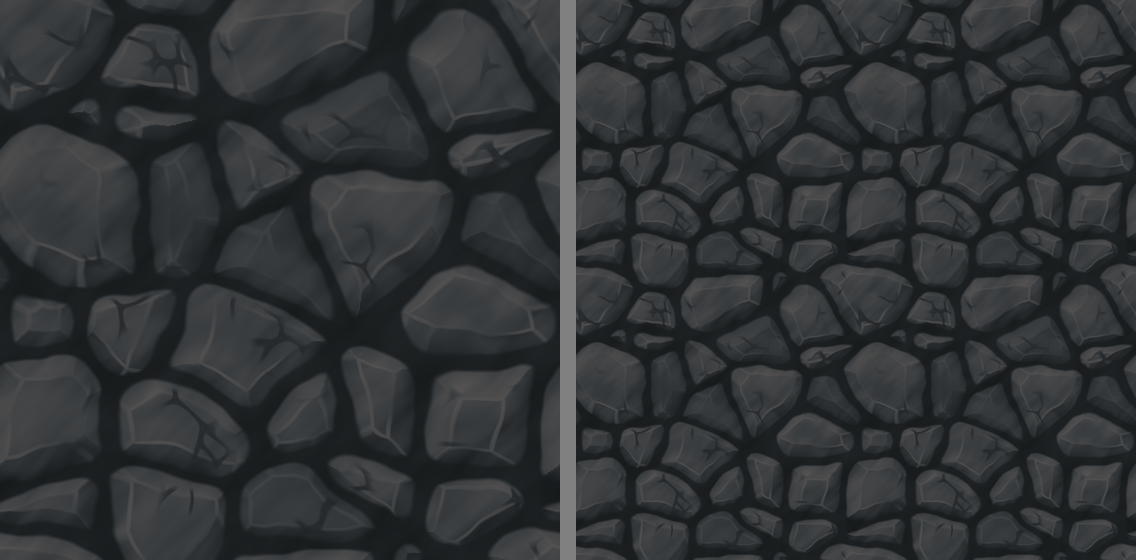
Left: one tile. Right: repeated 2 by 2.
Write a WebGL 2 fragment shader that draws this texture.

```glsl
#version 300 es
precision highp float;

uniform vec2 u_resolution;
out vec4 fragColor;

struct Stone {
    vec2 id;        // wrapped cell of the stone
    vec2 offset;    // position relative to its centre
    vec2 facing;    // outward direction of the nearest facet
    float edge;     // rounded distance to the outline
    float rise;     // 0 at the outline, 1 at the rim of the top face
    float bevel;    // width of the nearest facet
    float crease;   // distance to the fold between two facets
};

vec2 hash2(vec2 c) {
    vec3 q = fract(c.xyx * vec3(0.1031, 0.1030, 0.0973));
    q += dot(q, q.yzx + 33.33);
    return fract((q.xx + q.yz) * q.zy);
}

vec2 gradientAt(vec2 cell, vec2 period) {
    float angle = 6.2832 * hash2(mod(cell, period) + period * 1.7).x;
    return vec2(cos(angle), sin(angle));
}

// Gradient noise that wraps over the unit square.
float noise(vec2 uv, vec2 period) {
    vec2 p = uv * period;
    vec2 i = floor(p), f = p - i;
    vec2 u = f * f * f * (f * (f * 6.0 - 15.0) + 10.0);
    vec2 x = vec2(1, 0), y = vec2(0, 1);
    float low = mix(dot(gradientAt(i, period), f), dot(gradientAt(i + x, period), f - x), u.x);
    float high = mix(dot(gradientAt(i + y, period), f - y), dot(gradientAt(i + 1.0, period), f - 1.0), u.x);
    return mix(low, high, u.y);
}

// Jittered centre in xy, weight in z: heavy cells push their neighbours back.
vec3 seedPoint(vec2 cell, vec2 grid) {
    vec2 id = mod(cell, grid);
    float w = hash2(id + 71.0 + grid).x;
    return vec3(cell + 0.5 + (hash2(id + grid * 3.0) - 0.5) * 0.8, w * w * 0.75);
}

float power(vec2 p, vec3 seed) {
    vec2 d = p - seed.xy;
    return dot(d, d) - seed.z;
}

Stone findStone(vec2 p, vec2 grid) {
    vec2 base = floor(p), cell = base;
    float best = 1e3;
    for (int k = 0; k < 25; k++) {
        vec2 c = base + vec2(k % 5 - 2, k / 5 - 2);
        float d = power(p, seedPoint(c, grid));
        if (d < best) { best = d; cell = c; }
    }
    vec3 centre = seedPoint(cell, grid);
    vec2 id = mod(cell, grid);
    Stone s = Stone(id, p - centre.xy, vec2(0, 1), 0.0, 1e3, 1.0, 0.0);
    float second = 1e3, sum = 0.0;
    for (int k = 0; k < 25; k++) {
        vec2 c = base + vec2(k % 5 - 2, k / 5 - 2);
        if (c == cell) continue;
        vec3 other = seedPoint(c, grid);
        vec2 across = other.xy - centre.xy;
        float edge = (power(p, other) - best) / (2.0 * length(across));
        float bevel = mix(0.17, 0.34, hash2(id + mod(c, grid) * 7.0).x) * (0.8 + 0.6 * centre.z);
        float rise = edge / bevel;
        sum += exp(-16.0 * edge);
        if (rise < s.rise) {
            second = s.rise;
            s.rise = rise;
            s.bevel = bevel;
            s.facing = normalize(across);
        } else second = min(second, rise);
    }
    s.edge = -log(sum) / 16.0;
    s.crease = (second - s.rise) * s.bevel * 0.6;
    return s;
}

float stroke(float dist, float width, float softness) {
    return 1.0 - smoothstep(width, width + softness, abs(dist));
}

vec3 palette(float tone) {
    vec3 dark = vec3(0.155, 0.168, 0.176), slate = vec3(0.215, 0.23, 0.24), warm = vec3(0.335, 0.325, 0.325);
    return tone < 0.33 ? mix(dark, slate, tone * 3.0) : mix(slate, warm, (tone - 0.33) * 1.5);
}

void main() {
    vec2 uv = gl_FragCoord.xy / u_resolution;
    vec2 wobble = vec2(noise(uv, vec2(6)), noise(uv + 0.37, vec2(7))) * 0.028
                + vec2(noise(uv, vec2(23)), noise(uv + 0.61, vec2(21))) * 0.006;
    Stone s = findStone((uv + wobble) * vec2(5, 6), vec2(5, 6));
    vec2 light = vec2(-0.35, 0.94);

    // Broad brush patches and slanted dry strokes
    vec2 slant = vec2(uv.x + uv.y, uv.y - uv.x) + wobble;
    float patches = smoothstep(-0.25, 0.25, noise(uv + wobble * 2.0, vec2(9, 11))) - 0.5;
    float strokes = noise(slant, vec2(5, 19)) + 0.5 * noise(slant, vec2(11, 43));
    float brush = patches * 0.16 + strokes * 0.22;

    // Facets lit from above around a flatter top face
    float facet = 0.4 + 0.34 * dot(s.facing, light) + brush * 1.2;
    float top = 0.43 + 0.28 * dot(s.offset, light) + brush;
    float onTop = smoothstep(0.92, 1.06, s.rise);
    float tone = mix(facet, top, onTop);
    float sunken = step(0.72, hash2(s.id + 19.0).y);
    tone *= 1.0 - 0.4 * sunken;

    // Worn pale lines on rims and folds
    float rim = stroke((s.rise - 1.0) * s.bevel, 0.008, 0.02);
    float fold = stroke(s.crease, 0.006, 0.02) * (1.0 - onTop);
    float wear = smoothstep(-0.35, 0.3, noise(uv + 0.2, vec2(8))) * (1.0 - 0.6 * sunken);
    tone = mix(tone, 0.98, max(rim, fold * 0.7) * wear * 0.75);

    // Branching cracks, in a few places only
    Stone shard = findStone((uv + wobble * 1.5) * 15.0, vec2(15));
    float cracked = smoothstep(0.1, 0.28, noise(uv + 0.45, vec2(7))) * smoothstep(0.5, 0.9, s.rise);
    tone = mix(tone, -0.1, stroke(shard.edge, 0.025, 0.06) * cracked * 0.8);

    // Soft shade towards the joints, then the joints themselves
    tone -= 0.2 * (1.0 - smoothstep(0.03, 0.22, s.edge));
    float gap = 0.045 + 0.06 * noise(uv + 0.13, vec2(9));
    tone = mix(tone, -0.26 + brush * 0.4, stroke(max(s.edge, 0.0), gap, 0.05));

    fragColor = vec4(palette(clamp(tone, -0.4, 1.1)), 1.0);
}
```
